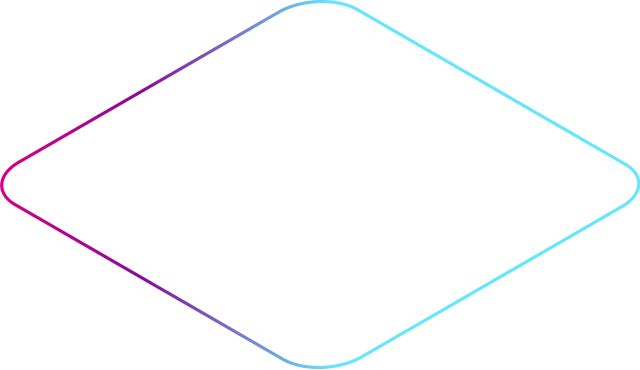
Reproduce this background procedurally as a WebGL 2 fragment shader.

```glsl
#version 300 es
precision highp float;

uniform vec2 u_resolution;
out vec4 outColor;

const float SQRT3 = 1.7320508;
const vec3 PAPER = vec3(1.0);
const vec3 MAGENTA = vec3(0.84, 0.0, 0.52);
const vec3 PURPLE = vec3(0.53, 0.05, 0.59);
const vec3 CYAN = vec3(0.40, 0.90, 0.99);

// Distance to a 30-degree rhombus whose corners are skewed elliptical arcs.
float roundedRhombus(vec2 p, float halfWidth, vec2 poleRadii, vec2 sideRadii) {
    // Skewed axes turn the rhombus into a square.
    vec2 skewed = vec2(SQRT3 * p.y + p.x, SQRT3 * p.y - p.x);
    float cornerSign = skewed.x * skewed.y < 0.0 ? -1.0 : 1.0;
    vec2 radii = cornerSign > 0.0 ? poleRadii : sideRadii;

    vec2 k = max(abs(skewed) - halfWidth + radii, 0.0) / radii;
    float level = length(k);
    // Dividing by the gradient keeps the stroke width even.
    vec2 g = k / (radii * max(level, 1e-4));
    float slope = 2.0 * sqrt(dot(g, g) + cornerSign * g.x * g.y);
    return (level - 1.0) / max(slope, 1e-3);
}

// Antialiased coverage of a line centred on distance zero.
float strokeMask(float distance, float halfThickness, float pixel) {
    return clamp((halfThickness - abs(distance)) / pixel + 0.5, 0.0, 1.0);
}

// Horizontal three-colour ramp, x from 0 to 1.
vec3 strokeColor(float x) {
    vec3 color = mix(MAGENTA, PURPLE, clamp(x / 0.225, 0.0, 1.0));
    return mix(color, CYAN, clamp((x - 0.225) / 0.295, 0.0, 1.0));
}

void main() {
    float pixel = 1.0 / u_resolution.y;
    vec2 p = (gl_FragCoord.xy - 0.5 * u_resolution) * pixel;
    vec2 center = vec2(0.0007, 0.0014);

    float d = roundedRhombus(p - center, 0.919, vec2(0.225, 0.203), vec2(0.209, 0.189));
    float mask = strokeMask(d, 0.0043, pixel);
    vec3 ink = strokeColor(gl_FragCoord.x / u_resolution.x);
    outColor = vec4(mix(PAPER, ink, mask), 1.0);
}
```
